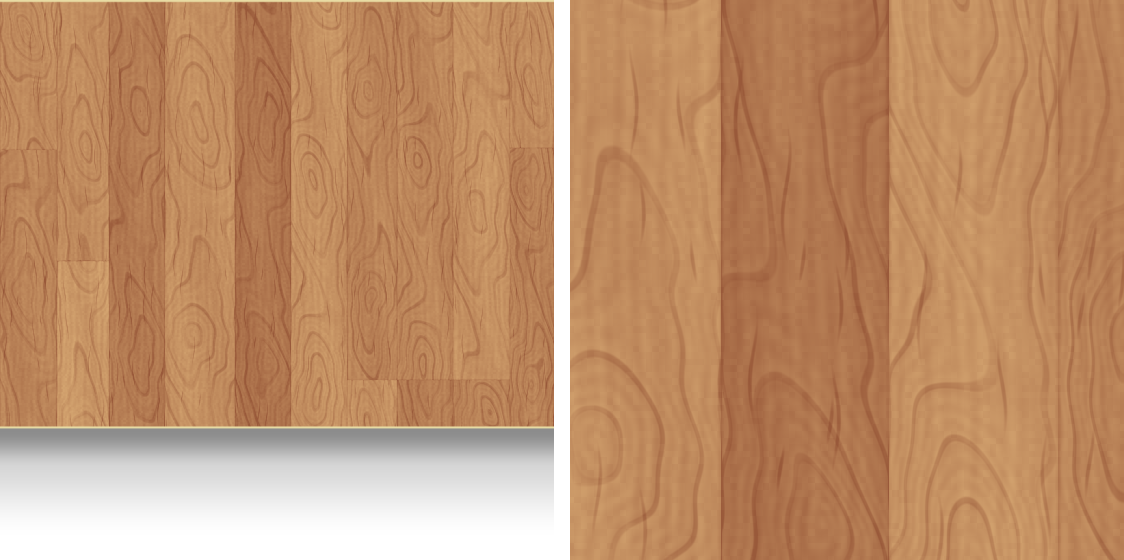
Left, the full canvas; right, a detail of the centre.
This texture is drawn by a Shadertoy shader. Its source:

```glsl
// Ten upright cherry-wood planks with cathedral grain, ending in a soft shadow below.

float hash(vec2 p) {
    return fract(sin(dot(p, vec2(127.1, 311.7))) * 43758.55);
}

// Cellular noise: one slender dark pore in some of the stretched cells
float pores(vec2 p) {
    vec2 cell = floor(p);
    float ink = 0.0;
    for (int j = -1; j <= 1; j++)
    for (int i = -1; i <= 1; i++) {
        vec2 id = cell + vec2(i, j);
        vec2 d = p - id - vec2(hash(id), hash(id + 19.3));
        d.x += 0.12 * sin(d.y * 5.0 + id.x);
        float size = 0.2 + 0.5 * hash(id + 7.7);
        float mark = 1.0 - smoothstep(0.3, 1.0, length(d / vec2(0.09, size)));
        ink = max(ink, mark * step(0.62, hash(id + 3.1)));
    }
    return ink;
}

// Ring height: stretched ovals that pinch into pointed arches, roughened by sines
float ringField(vec2 p, float seed) {
    float u = p.x + 0.10 * sin(p.y * 13.0 + seed * 9.0)
            + 0.045 * sin(p.y * 39.0 + seed * 23.0 + p.x * 4.0)
            + 0.018 * sin(p.y * 113.0 + p.x * 9.0);
    float v = 0.5 * sin(p.y * (7.0 + 3.0 * seed) + seed * 31.0)
            + 0.06 * sin(p.y * 31.0 + p.x * 7.0);
    return length(vec2(u, v)) * (5.0 + 3.0 * seed) + seed;
}

vec3 wood(vec2 uv) {
    const float edge[11] = float[11](0.0, 0.103, 0.197, 0.297, 0.424, 0.525,
                                     0.627, 0.717, 0.818, 0.920, 1.0);
    // Board ends (negative: none), then the tone above and below each
    const float joint[10] = float[10](0.733, 0.534, -1.0, -1.0, -1.0,
                                      -1.0, 0.322, 0.322, 0.322, 0.736);
    const float upper[10] = float[10](0.65, 0.66, 0.24, 0.72, 0.10,
                                      0.78, 0.46, 0.52, 0.78, 0.68);
    const float lower[10] = float[10](0.48, 0.95, 0.24, 0.72, 0.10,
                                      0.78, 0.80, 0.36, 0.46, 0.42);
    int plank = 0;
    for (int i = 1; i < 10; i++) if (uv.x >= edge[i]) plank = i;

    float left = edge[plank], right = edge[plank + 1];
    float above = smoothstep(-0.001, 0.001, uv.y - joint[plank]);
    float seed = hash(vec2(float(plank) + 2.0, uv.y > joint[plank] ? 4.0 : 9.0));
    vec2 p = vec2((uv.x - left) / (right - left) - 0.5, uv.y);

    // Plank tone with broad, slow stains
    float tone = mix(lower[plank], upper[plank], above);
    tone += 0.08 * sin(uv.y * 9.0 + seed * 20.0 + p.x * 5.0)
          + 0.06 * sin(p.x * 8.0 + sin(uv.y * 14.0) + seed * 12.0);

    // Growth rings: a thin dark line with a pale band fading behind it
    float ring = ringField(p, seed);
    float phase = fract(ring);
    float aa = min(fwidth(ring), 0.3);
    float line = 1.0 - smoothstep(0.03, 0.06 + aa, min(phase, 1.0 - phase));
    float fade = phase * smoothstep(0.0, 0.1, 1.0 - phase);
    tone += 0.16 * (0.5 - fade);
    float patchy = 0.6 + 0.4 * sin(uv.y * 17.0 + p.x * 6.0 + seed * 40.0);
    tone -= line * (0.18 + 0.42 * patchy);

    // Faint secondary rings between the bold ones
    tone += 0.07 * sin(ring * 18.85 + 0.8 * sin(uv.y * 50.0));

    // Fine upright fibres
    float bend = sin(uv.y * 11.0 + seed * 30.0);
    tone += 0.07 * sin(uv.x * 430.0 + 1.6 * bend)
          + 0.05 * sin(uv.x * 690.0 - 2.0 * bend + 2.0 * sin(uv.y * 27.0));

    // Pores and a fine speckle
    tone -= 0.55 * pores(uv * vec2(52.0, 15.0) + seed * 37.0);
    tone += 0.16 * (hash(floor(uv * 256.0)) - 0.5);

    // Narrow seams at plank sides and board ends
    float side = min(uv.x - left, right - uv.x);
    tone -= 0.28 * (1.0 - smoothstep(0.0, 0.0025, side));
    tone -= 0.22 * (1.0 - smoothstep(0.0, 0.0025, abs(uv.y - joint[plank])));

    return mix(vec3(0.675, 0.445, 0.295), vec3(0.80, 0.605, 0.41), clamp(tone, -0.6, 1.25));
}

void mainImage(out vec4 fragColor, in vec2 fragCoord) {
    vec2 uv = fragCoord / iResolution.xy;
    float px = 1.0 / iResolution.y;
    float base = 0.235;
    vec3 color = wood(uv);

    // Cream trim along the top and bottom of the boards
    float trim = max(smoothstep(0.9965 - px, 0.9965 + px, uv.y),
                     1.0 - smoothstep(base + 0.0035 - px, base + 0.0035 + px, uv.y));
    color = mix(color, vec3(0.91, 0.86, 0.64), trim);

    // Shadow falling from the boards onto white
    float depth = 1.0 - uv.y / base;
    float gray = 0.55 + 0.27 * smoothstep(0.02, 0.3, depth)
               + 0.18 * smoothstep(0.15, 0.85, depth);
    color = mix(vec3(gray), color, smoothstep(base - px, base + px, uv.y));

    fragColor = vec4(color, 1.0);
}
```
